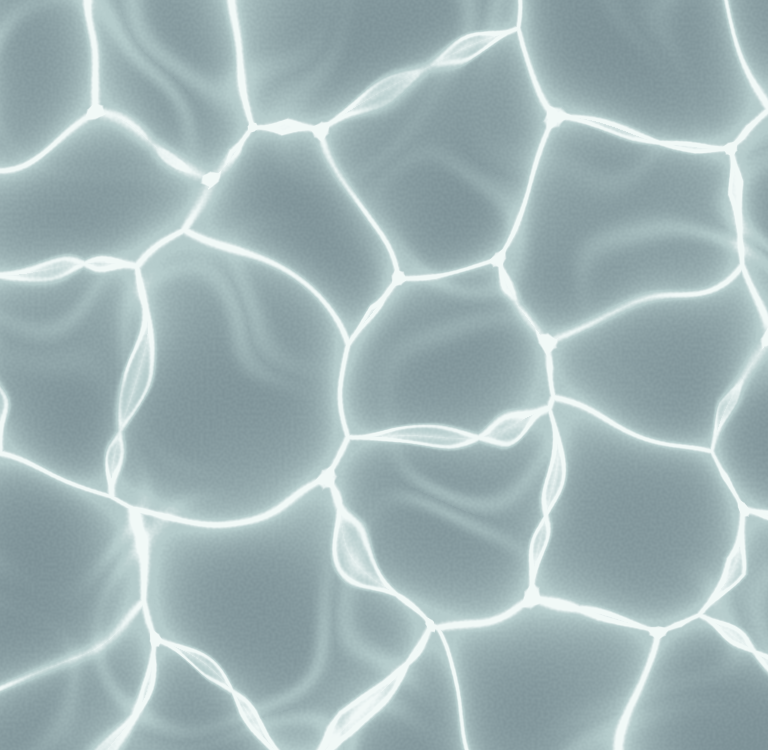
This texture is drawn by a WebGL 1 fragment shader. Its source:

```glsl
precision highp float;
// Backlit foam: bright curved cell walls that open into twisted ribbons,
// with glowing halos and solid nodes, over a blurred deeper layer of cells.
// Built from Voronoi border distances, bent by gradient noise.
uniform vec2 u_resolution;

const vec3 SHADE = vec3(0.492, 0.572, 0.594);
const vec3 MIST  = vec3(0.710, 0.800, 0.800);
const vec3 GLARE = vec3(0.945, 0.975, 0.970);
const float MIST_LEVEL = 0.48;     // light level at which MIST is reached

const float CELLS = 4.0;           // cells per canvas height
const float JITTER = 0.78;
const float BEND = 0.30;           // curvature of the walls
const float WALL_WIDTH = 0.018;    // widths are in cell units
const float WALL_LIGHT = 0.52;
const float HALO_FALLOFF = 8.0;
const float HALO_LIGHT = 0.30;
const float NEAR_HALO_LIGHT = 0.15;
const float RIBBON_SHARE = 0.55;
const float RIBBON_WIDTH = 0.085;
const float RIBBON_TWIST = 5.5;
const float RIBBON_FILL = 0.22;
const float NODE_SHARE = 0.45;
const float NODE_SIZE = 0.055;
const float DEEP_WIDTH = 0.045;
const float DEEP_LIGHT = 0.24;
const float GRAIN_SCALE = 240.0;
const float GRAIN_LIGHT = 0.06;

struct Foam {
  float wall;     // distance to the nearest wall
  float second;   // distance to the second nearest wall
  float glow;     // summed falloff from all walls
  float along;    // position along the nearest wall
  vec2 wallKey;   // same value on both sides of a wall
  vec2 nodeKey;   // same value in all cells around a node
};

vec2 hash2(vec2 p) {
  vec2 q = vec2(dot(p, vec2(127.1, 311.7)), dot(p, vec2(269.5, 183.3)));
  return fract(sin(q) * 43758.545);
}

float gradientDot(vec2 cell, vec2 corner, vec2 f) {
  float angle = 6.2832 * hash2(cell + corner).x;
  return dot(vec2(cos(angle), sin(angle)), f - corner);
}

float noise(vec2 p) {
  vec2 i = floor(p), f = p - i;
  vec2 u = f * f * f * (f * (f * 6.0 - 15.0) + 10.0);
  vec2 e = vec2(1.0, 0.0);
  return mix(mix(gradientDot(i, e.yy, f), gradientDot(i, e.xy, f), u.x),
             mix(gradientDot(i, e.yx, f), gradientDot(i, e.xx, f), u.x), u.y);
}

vec2 bend(vec2 p) {
  return p + BEND * vec2(noise(p * 1.25 + 3.7), noise(p * 1.25 + 41.3));
}

vec2 seed(vec2 id) {
  return id + 0.5 + JITTER * (hash2(id) - 0.5);
}

Foam foamAt(vec2 p) {
  vec2 home = floor(p), toHome = vec2(9.0);
  vec2 base = home;
  for (int y = -1; y <= 1; y++) for (int x = -1; x <= 1; x++) {
    vec2 id = base + vec2(x, y), r = seed(id) - p;
    if (dot(r, r) < dot(toHome, toHome)) { toHome = r; home = id; }
  }
  Foam foam = Foam(9.0, 9.0, 0.0, 0.0, vec2(0.0), vec2(0.0));
  vec2 first = home, next = home;
  for (int y = -2; y <= 2; y++) for (int x = -2; x <= 2; x++) {
    if (x == 0 && y == 0) continue;
    vec2 id = home + vec2(x, y), r = seed(id) - p;
    vec2 normal = normalize(r - toHome), middle = 0.5 * (r + toHome);
    float d = dot(middle, normal);
    foam.glow += exp(-HALO_FALLOFF * d);
    if (d < foam.wall) {
      foam.second = foam.wall; next = first;
      foam.wall = d; first = id;
      // Flip the direction so both sides agree on it
      if (normal.x < 0.0) normal = -normal;
      foam.along = dot(middle, vec2(-normal.y, normal.x));
    } else if (d < foam.second) { foam.second = d; next = id; }
  }
  foam.wallKey = home + first;
  foam.nodeKey = home + first + next;
  return foam;
}

// Sharp walls, ribbons, nodes and their halos
float frontLight(vec2 p) {
  Foam foam = foamAt(bend(p));
  vec2 pick = hash2(foam.wallKey + 17.0);
  float opening = smoothstep(0.03, 0.32, foam.second - foam.wall);
  float twist = abs(sin(foam.along * RIBBON_TWIST + 6.2832 * pick.y));
  float ribbon = step(pick.x, RIBBON_SHARE) * RIBBON_WIDTH * opening * twist;
  float blur = 1.0 + 1.3 * smoothstep(0.1, 0.45, noise(p * 1.1 + 8.0));
  float offset = (foam.wall - ribbon) / (WALL_WIDTH * blur);
  float light = WALL_LIGHT / blur * exp(-offset * offset);
  float inside = 1.0 - smoothstep(-0.012, 0.012, foam.wall - ribbon);
  light += RIBBON_FILL * inside * smoothstep(0.0, 0.03, ribbon);
  vec2 node = hash2(foam.nodeKey + 5.0);
  float size = NODE_SIZE * (0.6 + 0.6 * node.y);
  light += step(node.x, NODE_SHARE) * 0.4 * (1.0 - smoothstep(0.6 * size, size, foam.second));
  light += HALO_LIGHT * min(foam.glow, 1.4);
  return light + NEAR_HALO_LIGHT * exp(-foam.wall / 0.04);
}

// Rounded, out-of-focus walls that come and go
float deepLight(vec2 p) {
  Foam foam = foamAt(bend(p * 0.95 + vec2(31.4, 17.6)));
  float ring = (-log(foam.glow) / HALO_FALLOFF - 0.03) / DEEP_WIDTH;
  float presence = smoothstep(-0.25, 0.4, noise(p * 0.9 + 23.0));
  return presence * (DEEP_LIGHT * exp(-ring * ring) + 0.07 * min(foam.glow, 1.2));
}

void main() {
  vec2 uv = gl_FragCoord.xy / u_resolution.y;
  vec2 p = uv * CELLS + vec2(7.3, 4.6);
  float light = frontLight(p) + deepLight(p);
  light += 0.05 * noise(uv * 2.3) + GRAIN_LIGHT * noise(uv * GRAIN_SCALE);
  light = clamp(light, 0.0, 1.0);
  vec3 color = mix(SHADE, MIST, min(light / MIST_LEVEL, 1.0));
  color = mix(color, GLARE, smoothstep(MIST_LEVEL, 1.0, light));
  gl_FragColor = vec4(color, 1.0);
}
```
